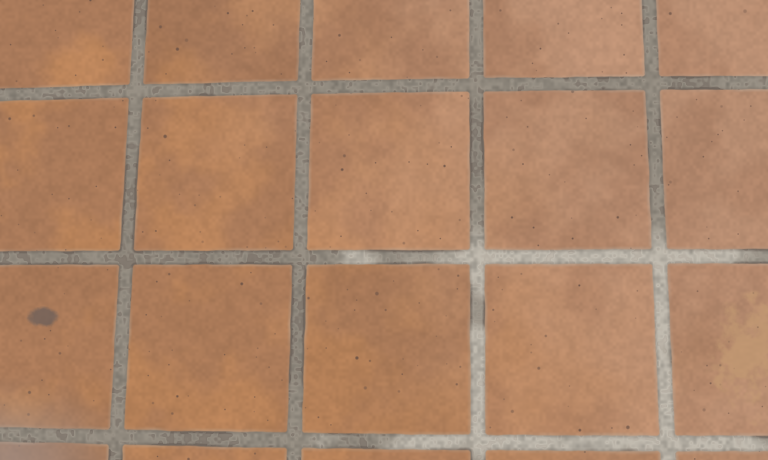
Write a Shadertoy shader that draws this texture.

```glsl
// Worn terracotta floor tiles with rough cement joints, seen in slight perspective.

const vec3 ORANGE_CLAY = vec3(0.735, 0.520, 0.355);
const vec3 PINK_CLAY   = vec3(0.730, 0.560, 0.450);
const vec3 BROWN_CLAY  = vec3(0.620, 0.450, 0.350);
const vec3 PIT_COLOR   = vec3(0.400, 0.310, 0.270);
const vec3 SCUFF_COLOR = vec3(0.400, 0.360, 0.350);
const vec3 SAND_COLOR  = vec3(0.770, 0.610, 0.450);
const vec3 HAZE_COLOR  = vec3(0.600, 0.560, 0.560);
const vec3 GROUT_GRAY  = vec3(0.580, 0.550, 0.505);
const vec3 GROUT_PALE  = vec3(0.735, 0.710, 0.665);
const vec3 GROUT_DARK  = vec3(0.410, 0.370, 0.340);

const float JOINT_HALF   = 0.040;  // half joint width, in tile pitches
const float CORNER       = 0.016;  // tile corner radius, in tile pitches
const float EDGE_WOBBLE  = 0.009;
const float PIT_CELLS    = 46.0;   // pit grid cells across the canvas
const float PIT_CHANCE   = 0.24;
const vec2  SCUFF_CENTER = vec2(0.057, 0.688);
const vec2  SAND_CENTER  = vec2(0.972, 0.765);

float hash(vec2 p) {
    vec3 q = fract(vec3(p.xyx) * 0.1031);
    q += dot(q, q.yzx + 33.33);
    return fract((q.x + q.y) * q.z);
}

float noise(vec2 p) {
    vec2 i = floor(p), f = fract(p);
    f = f * f * (3.0 - 2.0 * f);
    return mix(mix(hash(i), hash(i + vec2(1, 0)), f.x),
               mix(hash(i + vec2(0, 1)), hash(i + vec2(1, 1)), f.x), f.y);
}

float fbm(vec2 p) {
    float sum = 0.0, amp = 0.533;
    for (int i = 0; i < 4; i++) {
        sum += amp * noise(p);
        p = mat2(1.6, 1.2, -1.2, 1.6) * p + 17.3;
        amp *= 0.5;
    }
    return sum;
}

// Canvas position (0..1, y downwards) to tile pitches; joints lie on integers.
vec2 floorCoords(vec2 s) {
    float qx = (s.x - 0.620 - 0.0026 * s.y) / (0.2225 + 0.021 * s.y);
    float qy = (s.y - 0.561 + 0.004 * s.x) / (0.368 + 0.046 * s.x - 0.023 * s.x * s.x);
    return vec2(qx - (0.0105 + 0.005 * s.y) * qx * qx, qy - 0.0374 * qy * qy);
}

// Scattered small dark pits, one possible per grid cell.
float pits(vec2 p, float aa) {
    vec2 g = p * PIT_CELLS, cell = floor(g);
    float cover = 0.0;
    for (int y = -1; y <= 1; y++)
    for (int x = -1; x <= 1; x++) {
        vec2 c = cell + vec2(x, y);
        vec2 center = c + vec2(hash(c + 3.1), hash(c + 71.7));
        float size = mix(0.03, 0.11, pow(hash(c + 19.0), 5.0));
        float present = step(hash(c + 43.0), PIT_CHANCE);
        float spot = 1.0 - smoothstep(size - aa, size + aa, length(g - center));
        cover = max(cover, present * spot * mix(0.3, 0.9, hash(c + 91.0)));
    }
    return cover;
}

vec3 tileColor(vec2 s, vec2 p, vec2 id, float depth, float aa) {
    float mottle = fbm(p * 9.0 + id * 5.3);
    float pinkness = smoothstep(0.2, 0.95, s.x + 0.35 * (0.5 - s.y) + 0.3 * (mottle - 0.5));
    vec3 col = mix(ORANGE_CLAY, PINK_CLAY, pinkness);
    // Brown firing marks, strongest in the upper left
    float brownZone = 0.75 - 0.55 * s.x - 0.3 * s.y;
    float stain = smoothstep(0.42, 0.72, fbm(p * 13.0 + id * 9.1 + 40.0) + 0.25 * brownZone);
    col = mix(col, BROWN_CLAY, stain * (0.28 + 0.5 * max(brownZone, 0.0)));
    col *= 0.985 + 0.05 * (hash(id + 8.0) - 0.5) + 0.07 * (mottle - 0.5);
    // Fine grain and pits
    col *= 1.0 + 0.06 * (noise(p * 230.0) - 0.5) + 0.05 * (noise(p * 90.0) - 0.5);
    col = mix(col, PIT_COLOR, pits(p, aa * PIT_CELLS));
    // Scuff, sandy wear and corner haze
    float rough = fbm(p * 60.0) - 0.5;
    vec2 k = mat2(0.8, -0.6, 0.6, 0.8) * (s - SCUFF_CENTER) * vec2(1.0, 0.6);
    float scuff = 1.0 - smoothstep(0.6, 1.2, length(k / vec2(0.018, 0.011)) + rough);
    float sand = 1.0 - smoothstep(0.3, 1.1, length((s - SAND_CENTER) / vec2(0.04, 0.11)) + 2.0 * rough);
    col = mix(col, SCUFF_COLOR, 0.7 * scuff);
    col = mix(col, SAND_COLOR, 0.65 * sand);
    col = mix(col, HAZE_COLOR, 0.6 * (1.0 - smoothstep(0.0, 0.2, length(s - vec2(0, 1)))));
    // Worn pale rim
    float rim = (1.0 - smoothstep(0.0, 0.022, depth)) * noise(p * 35.0);
    return mix(col, GROUT_PALE, 0.35 * rim);
}

vec3 groutColor(vec2 s, vec2 p, float gap) {
    float patchy = fbm(p * 15.0 + 9.0);
    float cleaned = smoothstep(0.43, 0.53, s.x + 0.3 * (patchy - 0.5)) * smoothstep(0.46, 0.56, s.y);
    float dirt = smoothstep(0.48, 0.66, fbm(p * 11.0 + 63.0));
    vec3 col = mix(GROUT_GRAY, GROUT_PALE, cleaned * (1.0 - 0.7 * dirt));
    float grain = 0.6 * noise(p * 210.0) + 0.4 * noise(p * 110.0 + 31.0);
    col *= 1.0 + 0.34 * (grain - 0.5);
    float hollow = smoothstep(0.58, 0.8, grain + 0.15 * dirt) * (1.0 - 0.6 * cleaned);
    float crevice = (1.0 - smoothstep(0.0, 0.02, gap)) * (0.25 + 0.6 * dirt);
    return mix(col, GROUT_DARK, clamp(0.55 * hollow + crevice, 0.0, 0.85));
}

void mainImage(out vec4 fragColor, in vec2 fragCoord) {
    vec2 s = fragCoord / iResolution.xy;
    s.y = 1.0 - s.y;
    vec2 p = s * vec2(1.0, iResolution.y / iResolution.x);
    float pixel = 1.0 / iResolution.x;

    // Signed distance to the tile edge, negative inside
    vec2 grid = floorCoords(s), id = floor(grid);
    vec2 box = abs(fract(grid) - 0.5) - (0.5 - JOINT_HALF - CORNER);
    float dist = length(max(box, 0.0)) + min(max(box.x, box.y), 0.0) - CORNER;
    dist += EDGE_WOBBLE * (fbm(p * 45.0) - 0.5);

    vec3 tile = tileColor(s, p, id, -dist, pixel);
    vec3 grout = groutColor(s, p, dist);
    float aa = 4.5 * pixel;
    fragColor = vec4(mix(tile, grout, smoothstep(-aa, aa, dist)), 1.0);
}
```
